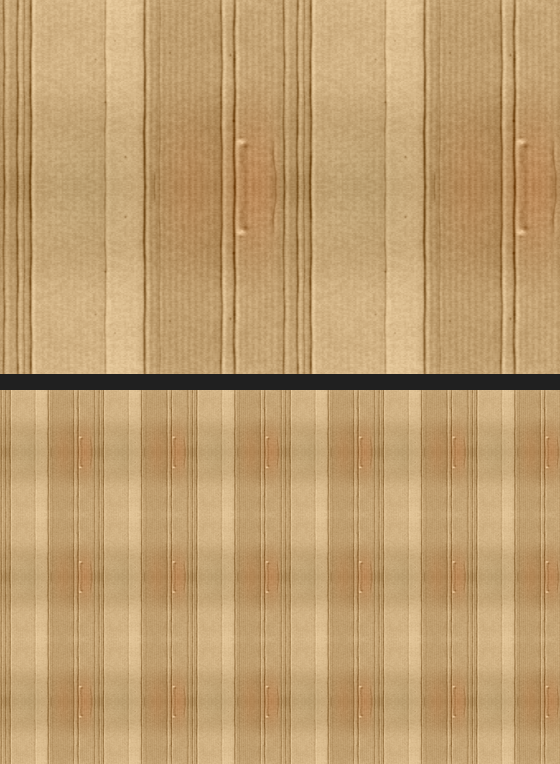
Top, the tile; bottom, the same tile 3 across and 3 down.
This texture is drawn by a WebGL 2 fragment shader. Its source:

```glsl
#version 300 es
precision highp float;
// Worn corrugated cardboard: flat panels, pressed creases and dents, two tiles across, mirrored vertically.

uniform vec2 u_resolution;
out vec4 fragColor;

const float TAU = 6.2831853;
const vec3 DARK_KRAFT = vec3(0.45, 0.29, 0.09);
const vec3 PALE_KRAFT = vec3(0.85, 0.73, 0.55);
const vec3 RED_TINT = vec3(0.035, -0.025, -0.03);
const float FLUTES = 44.0;

// Panels: left edge, tone
const vec2 PANELS[6] = vec2[6](
  vec2(0.0, 0.73), vec2(0.112, 0.85), vec2(0.375, 0.95),
  vec2(0.515, 0.69), vec2(0.79, 0.83), vec2(0.838, 0.73));

// Creases: position, half width, depth, vertical reach from the middle
const vec4 CREASES[11] = vec4[11](
  vec4(0.014, 0.0040, 0.45, 1.0), vec4(0.062, 0.0042, 0.48, 1.0),
  vec4(0.086, 0.0030, 0.20, 1.0), vec4(0.110, 0.0045, 0.62, 1.0),
  vec4(0.376, 0.0038, 0.32, 1.0), vec4(0.516, 0.0048, 0.62, 1.0),
  vec4(0.570, 0.0032, 0.20, 1.0), vec4(0.791, 0.0042, 0.50, 1.0),
  vec4(0.837, 0.0050, 0.70, 1.0), vec4(0.979, 0.0042, 0.30, 0.19),
  vec4(0.553, 0.0035, 0.30, 0.06));

float hash(vec2 p) {
  vec3 q = fract(p.xyx * vec3(0.1031, 0.1030, 0.0973));
  q += dot(q, q.yzx + 33.33);
  return fract((q.x + q.y) * q.z);
}

// Value noise in -1..1 that wraps horizontally every scale.x cells
float wrapNoise(vec2 p, vec2 scale) {
  vec2 q = p * scale, i = floor(q), f = fract(q);
  f = f * f * (3.0 - 2.0 * f);
  float x0 = mod(i.x, scale.x), x1 = mod(i.x + 1.0, scale.x);
  float low = mix(hash(vec2(x0, i.y)), hash(vec2(x1, i.y)), f.x);
  float high = mix(hash(vec2(x0, i.y + 1.0)), hash(vec2(x1, i.y + 1.0)), f.x);
  return 2.0 * mix(low, high, f.y) - 1.0;
}

float bell(float d, float width) {
  return exp(-d * d / (width * width));
}

float blob(vec2 d, vec2 size) {
  d /= size;
  return exp(-dot(d, d));
}

float panelTone(float x) {
  float tone = PANELS[0].y;
  for (int i = 1; i < 6; i++)
    tone = mix(tone, PANELS[i].y, smoothstep(-0.004, 0.004, x - PANELS[i].x));
  return tone;
}

// Dark groove, lit right lip and soft shadow on the left
float creaseTone(vec2 p, vec4 crease) {
  float wobble = 0.0013 * sin(17.0 * p.y + 40.0 * crease.x)
               + 0.0008 * sin(43.0 * p.y + 90.0 * crease.x);
  wobble *= crease.w < 1.0 ? 3.0 : 1.0;
  float d = p.x - crease.x - wobble;
  d -= round(d);
  float w = crease.y;
  float wear = 0.88 + 0.25 * wrapNoise(p + crease.x, vec2(8.0, 24.0));
  float fade = 1.0 - smoothstep(0.6 * crease.w, crease.w, p.y);
  float profile = 0.3 * bell(d - 2.4 * w, 1.7 * w) - bell(d, w)
                - 0.16 * bell(d + 2.2 * w, 2.2 * w);
  return crease.z * wear * fade * profile;
}

// Sparse dark flecks, one candidate per cell
float fleck(vec2 p, float cells) {
  vec2 q = p * cells, id = floor(q);
  id.x = mod(id.x, cells);
  vec2 center = 0.2 + 0.6 * vec2(hash(id + 7.0), hash(id + 19.0));
  float present = step(0.95, hash(id + 31.0));
  return present * bell(length(fract(q) - center), 0.06);
}

// Torn pale dent with its shadow and the stain running to the middle
float dentTone(vec2 p) {
  vec2 d = p - vec2(0.860, 0.160);
  float rough = 1.0 + 0.35 * wrapNoise(p, vec2(90.0));
  float stain = bell(p.x - 0.873 - 0.003 * sin(50.0 * p.y), 0.009)
              * (1.0 - smoothstep(0.11, 0.16, p.y)) * (0.4 + 4.0 * p.y);
  return rough * (0.5 * blob(d, vec2(0.016, 0.012))
       - 0.38 * blob(d - vec2(0.014, -0.014), vec2(0.013, 0.009))
       - 0.22 * blob(d - vec2(0.0, 0.017), vec2(0.014, 0.006)) - 0.2 * stain);
}

void main() {
  vec2 uv = gl_FragCoord.xy / u_resolution;
  vec2 p = vec2(fract(2.0 * uv.x), abs(uv.y - 0.5) * 4.0 / 3.0);

  // Panels, light falling off to the middle, and broad stains
  float tone = panelTone(p.x);
  float flute = sin(TAU * FLUTES * p.x + 0.5 * wrapNoise(p, vec2(22.0, 18.0)));
  tone += flute * mix(0.055, 0.015, smoothstep(0.68, 0.95, tone));
  tone += mix(-0.10, 0.09, smoothstep(0.0, 0.6, p.y));
  tone += 0.04 * wrapNoise(p, vec2(5.0, 7.0)) + 0.025 * sin(TAU * 3.2 * p.y);

  // Paper fibers
  tone += 0.05 * wrapNoise(p, vec2(56.0, 110.0));
  tone += 0.07 * wrapNoise(p, vec2(170.0, 210.0));

  // Wear
  for (int i = 0; i < 11; i++) tone += creaseTone(p, CREASES[i]);
  tone += dentTone(p) - 0.35 * fleck(p, 14.0);

  vec3 color = mix(DARK_KRAFT, PALE_KRAFT, clamp(tone, -0.1, 1.15));
  float warmth = bell(p.x - 0.91, 0.09) + 0.6 * bell(p.x - 0.68, 0.1) - 0.25 * bell(p.x - 0.3, 0.18);
  color += RED_TINT * warmth * bell(p.y, 0.25);
  fragColor = vec4(color, 1.0);
}
```
